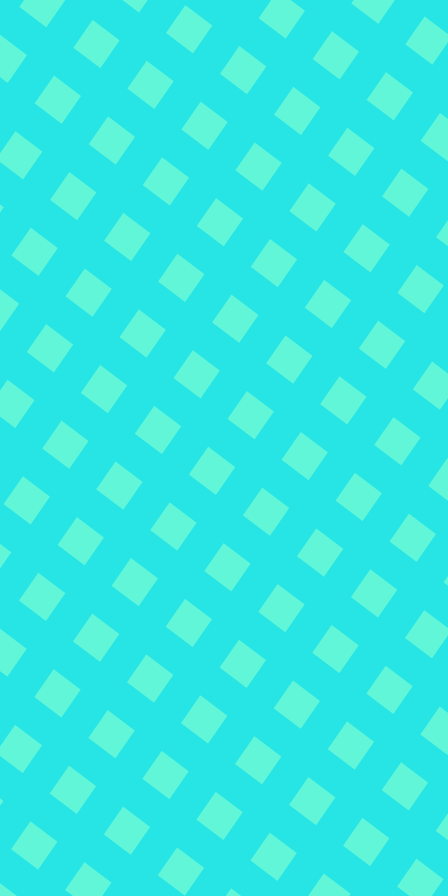
Reproduce this pattern procedurally as a WebGL 1 fragment shader.

```glsl
precision highp float;

uniform vec2 u_resolution;

#define BAND_COUNT 13.24            // bands per canvas height
#define BAND_FILL 0.5               // lit share of each band period
#define FALLING_TILT 34.78          // degrees, normal of the first band set
#define RISING_TILT 37.1            // degrees, normal of the second band set
#define ANCHOR vec2(0.2195, 0.5822) // centre of one block, in canvas heights
#define GROUND_COLOR vec3(0.15, 0.898, 0.894)
#define BLOCK_COLOR vec3(0.384, 0.965, 0.851)

// Signed distance to the nearest band of a periodic set, negative inside.
float bandDistance(vec2 p, vec2 normal) {
  float phase = dot(p, normal) * BAND_COUNT;
  float offset = abs(fract(phase + 0.5) - 0.5);
  return (offset - 0.5 * BAND_FILL) / BAND_COUNT;
}

// Coverage of a band by a pixel of the given size.
float bandMask(vec2 p, vec2 normal, float pixel) {
  return clamp(0.5 - bandDistance(p, normal) / pixel, 0.0, 1.0);
}

void main() {
  float pixel = 1.0 / u_resolution.y;
  vec2 p = gl_FragCoord.xy * pixel - ANCHOR;

  // Two slightly skewed band sets; blocks appear where they cross.
  float a = radians(FALLING_TILT);
  float b = radians(RISING_TILT);
  vec2 fallingNormal = vec2(cos(a), -sin(a));
  vec2 risingNormal = vec2(sin(b), cos(b));
  float block = bandMask(p, fallingNormal, pixel) * bandMask(p, risingNormal, pixel);

  gl_FragColor = vec4(mix(GROUND_COLOR, BLOCK_COLOR, block), 1.0);
}
```
